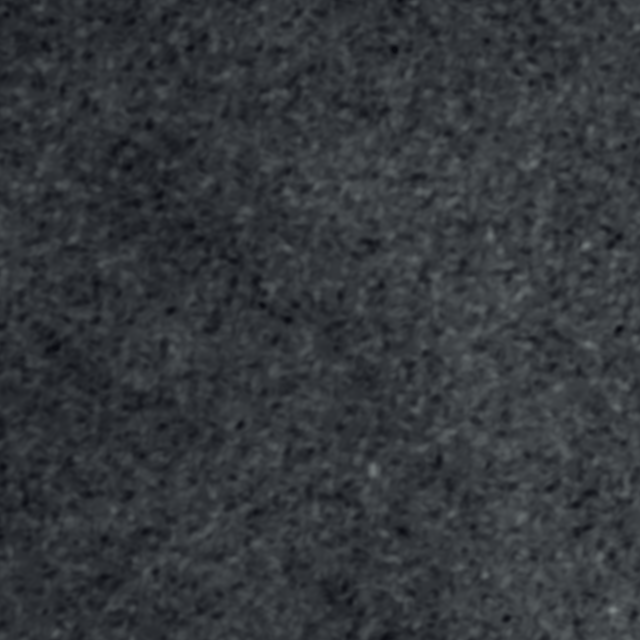
Write a three.js fragment shader that draws this texture.

```glsl
varying vec2 vUv;

const vec3 CHARCOAL = vec3(0.12, 0.13, 0.15);
const vec3 ASH_GREY = vec3(0.32, 0.34, 0.35);
const float GRAIN_LEAN = 0.45;
const float LEAN_SPREAD = 2.4;

vec3 hash3(vec2 cell, float seed) {
  vec3 p = fract(vec3(cell.xyx + seed) * vec3(0.1031, 0.1030, 0.0973));
  p += dot(p, p.yxz + 33.33);
  return fract((p.xxy + p.yzz) * p.zyx);
}

// Soft elliptical spot: one unit long, "breadth" units wide
float softSpot(vec2 offset, float angle, float breadth) {
  float c = cos(angle);
  float s = sin(angle);
  vec2 q = vec2(c * offset.x + s * offset.y, c * offset.y - s * offset.x);
  q.y /= breadth;
  float falloff = max(0.0, 1.0 - dot(q, q));
  return falloff * falloff;
}

// Cellular grain: one light or dark spot per cell, summed over neighbours.
// Only spots with a random strength above "rarity" are kept.
float grain(vec2 uv, float cells, float breadth, float rarity, float seed) {
  vec2 p = uv * cells;
  vec2 home = floor(p);
  float sum = 0.0;
  for (int y = -1; y <= 1; y++) {
    for (int x = -1; x <= 1; x++) {
      vec2 cell = home + vec2(float(x), float(y));
      vec3 place = hash3(cell, seed);
      float strength = hash3(cell, seed + 71.7).x * 2.0 - 1.0;
      float angle = GRAIN_LEAN + (place.z - 0.5) * LEAN_SPREAD;
      float spot = softSpot(p - cell - place.xy, angle, breadth);
      sum += spot * strength * step(rarity, strength);
    }
  }
  return sum;
}

// Broad light, growing to the right and strongest at the lower right
float broadLight(vec2 uv) {
  float sideways = mix(0.23, 0.50, smoothstep(0.0, 1.0, uv.x));
  return sideways + 0.21 * uv.x * uv.x * (1.0 - uv.y);
}

void main() {
  float light = broadLight(vUv);
  float clouds = 0.17 * grain(vUv, 6.0, 0.8, -1.0, 3.0);
  float clumps = 0.14 * grain(vUv, 24.0, 0.7, -1.0, 19.0);

  // Fine texture in two sizes, a little stronger where it is lit
  float texture = 0.43 * grain(vUv, 60.0, 0.6, -1.0, 37.0)
                + 0.24 * grain(vUv, 92.0, 0.65, -1.0, 53.0);
  texture *= 0.8 + 0.5 * light;

  // Rare pale slivers
  float flecks = 0.3 * grain(vUv, 28.0, 0.35, 0.95, 89.0);

  float tone = light + clouds + clumps + texture + flecks;
  vec3 colour = mix(CHARCOAL, ASH_GREY, max(tone, -0.4));
  gl_FragColor = vec4(colour, 1.0);
}
```
